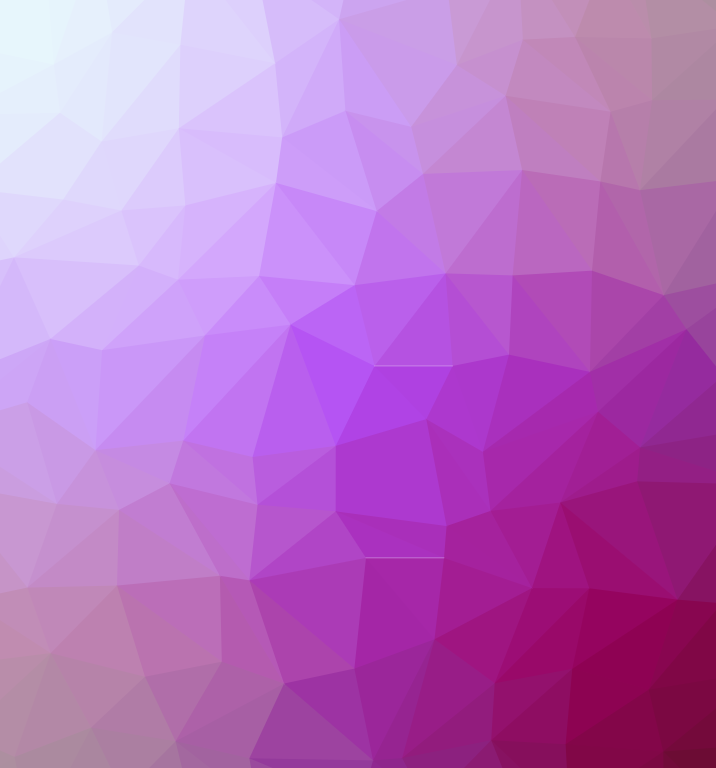
Reproduce this background procedurally as a Shadertoy shader.

```glsl
// Low-poly mesh of flat triangles, fading from pale cyan through violet to crimson.

#define CELL 0.1016      // mesh spacing, in canvas heights
#define JITTER 0.72      // spread of each vertex inside its cell
#define SEED 17.0        // variation of the mesh
#define BLEND 1.2        // exponent used when mixing the two axis colours
#define SEAM_WIDTH 0.0012
#define SEAM_ALPHA 0.5

const vec3 SEAM_COLOR = vec3(0.90, 0.78, 0.97);

const vec3 RAMP[7] = vec3[7](
    vec3(0.91, 0.98, 0.99),   // pale cyan
    vec3(0.886, 0.89, 0.99),  // ice blue
    vec3(0.825, 0.645, 0.99), // lavender
    vec3(0.695, 0.285, 0.95), // violet
    vec3(0.66, 0.16, 0.67),   // magenta
    vec3(0.59, 0.0, 0.355),   // crimson
    vec3(0.425, 0.047, 0.205) // wine
);

vec2 hash22(vec2 p) {
    vec3 q = fract(vec3(p.xyx) * vec3(0.1031, 0.1030, 0.0973));
    q += dot(q, q.yzx + 33.33);
    return fract((q.xx + q.yz) * q.zy);
}

float cross2(vec2 a, vec2 b) {
    return a.x * b.y - a.y * b.x;
}

vec3 ramp(float t) {
    float s = clamp(t, 0.0, 1.0) * 6.0;
    int i = min(int(s), 5);
    return mix(RAMP[i], RAMP[i + 1], s - float(i));
}

// Even mix of one ramp along x and the same ramp along y
vec3 gradient(vec2 uv) {
    vec3 across = pow(ramp(uv.x), vec3(BLEND));
    vec3 down = pow(ramp(uv.y), vec3(BLEND));
    return pow(0.5 * (across + down), vec3(1.0 / BLEND));
}

// Jittered grid point; the ends of the two seams are held in place
vec2 vertex(vec2 id) {
    bool seamColumn = id.x == 4.0 || id.x == 5.0;
    if (seamColumn && id.y == 4.0) return id + vec2(0.80, 0.69);
    if (seamColumn && id.y == 7.0) return id + vec2(0.69, 0.15);
    return id + 0.5 + JITTER * (hash22(id + SEED) - 0.5);
}

// Signed distance to the line a-b, positive on the inner side
float edgeDistance(vec2 p, vec2 a, vec2 b) {
    return cross2(b - a, p - a) / length(b - a);
}

float segmentDistance(vec2 p, vec2 a, vec2 b) {
    vec2 ab = b - a;
    return length(p - a - ab * clamp(dot(p - a, ab) / dot(ab, ab), 0.0, 1.0));
}

// Adds one flat triangle, weighted by its smooth coverage of the pixel
void addFacet(vec2 p, vec2 a, vec2 b, vec2 c, float px, inout vec4 sum) {
    float d = min(edgeDistance(p, a, b), min(edgeDistance(p, b, c), edgeDistance(p, c, a)));
    float coverage = clamp(0.5 + d / px, 0.0, 1.0);
    vec2 toCanvas = CELL * vec2(iResolution.y / iResolution.x, 1.0);
    sum += coverage * vec4(gradient((a + b + c) / 3.0 * toCanvas), 1.0);
}

void mainImage(out vec4 fragColor, in vec2 fragCoord) {
    // Mesh space: origin at the top left, one unit per cell
    vec2 p = vec2(fragCoord.x, iResolution.y - fragCoord.y) / (iResolution.y * CELL);
    float px = 1.0 / (iResolution.y * CELL);
    vec2 base = floor(p - 0.5);
    vec4 sum = vec4(0.0);

    // Split each nearby quad along the diagonal giving the fuller triangles
    for (int j = -1; j <= 1; j++) {
        for (int i = -1; i <= 1; i++) {
            vec2 id = base + vec2(i, j);
            vec2 a = vertex(id);
            vec2 b = vertex(id + vec2(1.0, 0.0));
            vec2 c = vertex(id + vec2(1.0, 1.0));
            vec2 d = vertex(id + vec2(0.0, 1.0));
            float splitAC = min(cross2(b - a, c - a), cross2(c - a, d - a));
            float splitBD = min(cross2(b - a, d - a), cross2(c - b, d - b));
            if (splitAC > splitBD) {
                addFacet(p, a, b, c, px, sum);
                addFacet(p, a, c, d, px, sum);
            } else {
                addFacet(p, a, b, d, px, sum);
                addFacet(p, b, c, d, px, sum);
            }
        }
    }
    vec3 color = sum.rgb / max(sum.a, 0.001);

    // Two hairline seams between facets
    for (float row = 4.0; row < 8.0; row += 3.0) {
        float dist = segmentDistance(p, vertex(vec2(4.0, row)), vertex(vec2(5.0, row)));
        float halfWidth = 0.5 * SEAM_WIDTH / CELL;
        float line = 1.0 - smoothstep(halfWidth - 0.5 * px, halfWidth + 0.5 * px, dist);
        color = mix(color, SEAM_COLOR, SEAM_ALPHA * line);
    }

    fragColor = vec4(color, 1.0);
}
```
